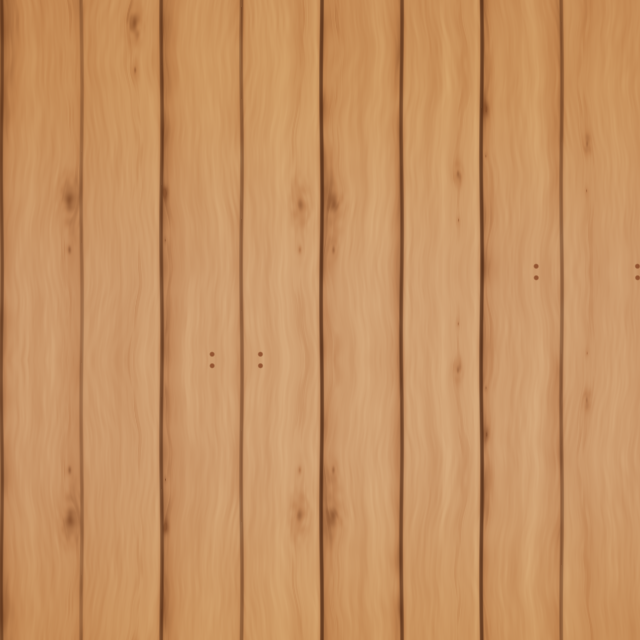
Write a Shadertoy shader that draws this texture.

```glsl
// Eight upright wooden boards with dark seams, knots, nail holes and fine grain.
// Each board folds its height about an axis, so knots and grain come in mirrored
// pairs; layered sines bend the fibres and stretched value noise colours them.

const float BOARDS = 8.0;
const float SEAM_SHIFT = 0.02;      // in board widths
const float SEAM_WIDTH = 0.022;
const float BASE_TONE = 0.94;
const float FIBRE_DEPTH = 0.20;
const float STREAK_DEPTH = 0.20;
const float RING_DEPTH = 0.035;
const float VIGNETTE = 0.55;
const float NAIL_RADIUS = 0.0036;   // in canvas widths
const float NAIL_OFFSET = 0.009;
const float FOLD_LEFT = 0.4375;     // mirror axis of boards 0 to 4
const float FOLD_RIGHT = 0.575;     // mirror axis of boards 5 to 7
const vec2 KNOT_SIZE = vec2(0.13, 0.042);

const vec3 BROWN = vec3(0.54, 0.33, 0.19);
const vec3 HONEY = vec3(0.75, 0.525, 0.345);
const vec3 PALE = vec3(0.83, 0.65, 0.47);
const vec3 SEAM = vec3(0.30, 0.16, 0.08);
const vec3 NAIL = vec3(0.52, 0.26, 0.13);
const vec3 GOLD_TINT = vec3(1.0, 0.975, 0.88);

// Per board: knot place across, knot distance from the fold, knot scale, nail place
const float KNOT_X[8] = float[](0.85, 0.67, 0.05, 0.73, 0.15, 0.71, 0.06, 0.32);
const float KNOT_D[8] = float[](0.245, 0.526, 0.26, 0.245, 0.245, 0.154, 0.254, 0.20);
const float KNOT_SCALE[8] = float[](1.0, 0.8, 0.3, 0.95, 1.0, 0.45, 0.3, 0.4);
const float NAIL_X[8] = float[](-1.0, -1.0, 0.626, 0.23, -1.0, -1.0, 0.678, 0.95);
const float SEAM_DARK[9] = float[](0.75, 0.4, 0.75, 0.55, 0.95, 0.8, 0.95, 0.55, 0.0);

float hash(vec2 p) {
    vec3 q = fract(vec3(p.xyx) * 0.1031);
    q += dot(q, q.yzx + 33.33);
    return fract((q.x + q.y) * q.z);
}

float valueNoise(vec2 p) {
    vec2 i = floor(p), f = fract(p);
    f = f * f * (3.0 - 2.0 * f);
    return mix(mix(hash(i), hash(i + vec2(1, 0)), f.x),
               mix(hash(i + vec2(0, 1)), hash(i + vec2(1, 1)), f.x), f.y);
}

// Slow sideways sway of the fibres
float sway(float y, float seed) {
    return 0.05 * sin(y * 11.0 + seed * 2.3) + 0.025 * sin(y * 27.0 + seed * 5.1)
         + 0.008 * sin(y * 83.0 + seed);
}

vec3 woodRamp(float t) {
    t = clamp(t, 0.0, 1.05);
    return t < 0.55 ? mix(BROWN, HONEY, t / 0.55) : mix(HONEY, PALE, (t - 0.55) / 0.45);
}

void mainImage(out vec4 fragColor, in vec2 fragCoord) {
    vec2 uv = fragCoord / iResolution.xy;
    float pixel = 1.0 / iResolution.y;

    // Board number, place across it and folded height
    float across = uv.x * BOARDS - SEAM_SHIFT + 0.006 * sin(uv.y * 19.0 + floor(uv.x * BOARDS + 0.5));
    float board = clamp(floor(across), 0.0, BOARDS - 1.0);
    int b = int(board);
    float x = across - board;
    float d = abs(uv.y - (b < 5 ? FOLD_LEFT : FOLD_RIGHT));
    float seed = board * 17.0 + 3.0;

    // Knots: a large one and a small pit nearer the fold; both part the grain
    float grainX = x + sway(d, seed);
    float knot = 0.0, pit = 0.0;
    for (int k = 0; k < 2; k++) {
        float scale = KNOT_SCALE[b] * (k == 0 ? 1.0 : 0.55);
        vec2 q = vec2(x - KNOT_X[b], d - KNOT_D[b] + 0.073 * float(k)) / (KNOT_SIZE * scale);
        float w = exp(-dot(q, q));
        grainX -= 0.09 * scale * q.x * w;
        knot += w * (k == 0 ? 0.75 : 0.3);
        pit += exp(-dot(q, q) * 14.0) * (k == 0 ? 0.4 : 0.6);
    }

    // Fibres, broad streaks and wavy growth rings
    float fibre = 0.6 * valueNoise(vec2(grainX * 26.0 + seed, d * 13.0))
                + 0.4 * valueNoise(vec2(grainX * 47.0 + seed, d * 34.0 + seed));
    float streak = valueNoise(vec2(grainX * 6.0 + seed, d * 4.0 + seed));
    float ring = sin(62.0 * grainX + 7.0 * sin(d * 14.0 + x * 3.0 + seed) + 5.0 * streak);
    float vein = exp(-pow((grainX - KNOT_X[b]) / 0.1, 2.0)) * smoothstep(0.35, 0.8, fibre);

    float tone = BASE_TONE + FIBRE_DEPTH * (fibre - 0.5) + STREAK_DEPTH * (streak - 0.5);
    tone += RING_DEPTH * ring * valueNoise(vec2(x * 3.0, d * 9.0) + seed);
    tone -= 0.24 * vein + knot * (0.2 + 0.6 * valueNoise(vec2(grainX * 24.0, d * 75.0) + seed));
    tone -= 0.6 * pit;

    // Faint lengthwise joint inside some boards
    float inner = mod(board, 4.0);
    if (inner > 0.5 && inner < 2.5) tone += 0.05 * smoothstep(0.49, 0.52, x) - 0.02;

    // Darker corners and a wide shade on one side of each seam
    vec2 fromCentre = uv - vec2(0.57, 0.45);
    tone -= VIGNETTE * dot(fromCentre, fromCentre);
    float seamId = clamp(floor(across + 0.5), 0.0, BOARDS);
    float e = across - seamId;
    float dark = SEAM_DARK[int(seamId)];
    float side = mod(seamId, 2.0) < 0.5 ? e : -e;
    float rough = 0.6 + 0.8 * valueNoise(vec2(seamId * 9.0, uv.y * 24.0));
    tone -= 0.65 * dark * rough * exp(-abs(e) / (side > 0.0 ? 0.09 : 0.025));
    tone += 0.10 * dark * exp(-pow((side + 0.07) / 0.025, 2.0));

    vec3 color = woodRamp(tone);
    color *= mix(vec3(1.0), GOLD_TINT, smoothstep(0.1, 0.5, abs(uv.y - 0.42)));

    // Seam core and nail holes
    float soft = pixel * BOARDS;
    float core = 1.0 - smoothstep(SEAM_WIDTH - soft, SEAM_WIDTH + soft, abs(e));
    color = mix(color, SEAM, core * dark * 0.75);
    float nail = length(vec2((x - NAIL_X[b]) / BOARDS, d - NAIL_OFFSET));
    color = mix(color, NAIL, 0.8 * (1.0 - smoothstep(NAIL_RADIUS - pixel, NAIL_RADIUS + pixel, nail)));

    fragColor = vec4(color, 1.0);
}
```
